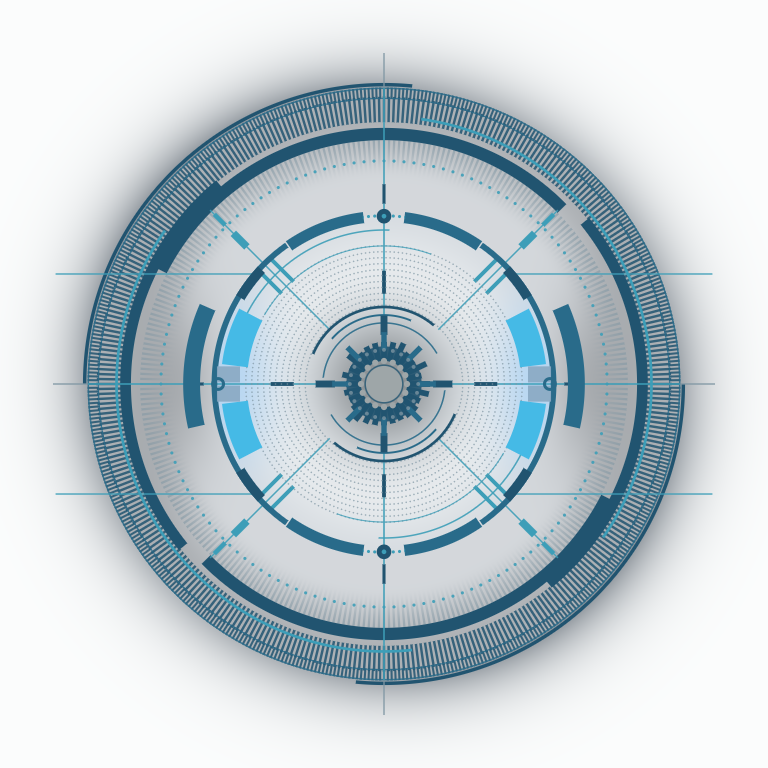
Write a WebGL 2 fragment shader that draws this background.

```glsl
#version 300 es
precision highp float;
// A technical dial: a soft shadowed disc carrying ticked rims, arcs and sights.
// Each part is a distance in polar or folded coordinates, painted in layers.
// Units: the canvas centre is 0 and its nearest edge is 1.
uniform vec2 u_resolution;
out vec4 outColor;

const float TAU = 6.2831853;
const vec3 DEEP = vec3(.13, .33, .44);
const vec3 TEAL = vec3(.16, .42, .54);
const vec3 AQUA = vec3(.24, .62, .72);
const vec3 CYAN = vec3(.27, .73, .90);
const vec3 STEEL = vec3(.50, .59, .64);
const vec3 SILVER = vec3(.62, .65, .66);

float hash(float n) {
    n = fract(n * .1031);
    n *= n + 33.33;
    return fract(n * (n + n));
}

float bell(float x, float width) { return exp(-x * x / (width * width)); }

void paint(inout vec3 c, vec3 ink, float dist, float px, float alpha) {
    c = mix(c, ink, alpha * clamp(.5 - dist / px, 0., 1.));
}

void paint(inout vec3 c, vec3 ink, float dist, float px) {
    paint(c, ink, dist, px, 1.);
}

float box(vec2 p, vec2 size) {
    vec2 d = abs(p) - size;
    return max(d.x, d.y);
}

// Bar along x, between two distances from the centre
float bar(vec2 p, float from, float to, float thick) {
    return box(p - vec2(from + to, 0.) * .5, vec2((to - from) * .5, thick));
}

float ring(vec2 p, float radius, float thick) {
    return abs(length(p) - radius) - thick;
}

// Ring segment between two angles in degrees, counterclockwise
float arc(vec2 p, float inner, float outer, float from, float to) {
    float mid = radians(from + to) * .5, s = sin(mid), k = cos(mid);
    float turn = abs(atan(p.y * k - p.x * s, p.x * k + p.y * s));
    float side = (turn - radians(to - from) * .5) * length(p);
    return max(ring(p, (inner + outer) * .5, (outer - inner) * .5), side);
}

// Arc together with its half-turn copy
float twinArc(vec2 p, float inner, float outer, float from, float to) {
    return min(arc(p, inner, outer, from, to), arc(-p, inner, outer, from, to));
}

// Fold the plane onto the nearest of n spokes: x along, y across
vec2 spoke(vec2 p, float n) {
    float a = atan(p.y, p.x), gap = TAU / n;
    a -= gap * floor(a / gap + .5);
    return length(p) * vec2(cos(a), sin(a));
}

float dots(vec2 p, float n, float radius, float size) {
    return length(spoke(p, n) - vec2(radius, 0.)) - size;
}

// Shadow, disc and inner glows
vec3 backdrop(vec2 p, float px) {
    float r = length(p), x = abs(p.x);
    float lean = .82 - .36 * p.x * p.y / max(r * r, .001);
    float fall = exp(-pow(max(r - .76, 0.) / .085, 1.2));
    vec3 c = mix(vec3(.985, .99, .99), vec3(.50, .53, .56), fall * lean);
    vec3 disc = vec3(.83, .845, .86) - .15 * smoothstep(.52, .70, r);
    disc -= .17 * bell(x - .54, .10) * bell(p.y, .25);
    paint(c, disc, r - .772, px);
    vec3 lens = mix(vec3(.83, .85, .87), vec3(.91, .925, .935), bell(r - .28, .12));
    lens = mix(lens, vec3(.68, .83, .96), .8 * bell(x - .40, .11) * bell(p.y, .22));
    paint(c, mix(lens, vec3(.52, .54, .55), bell(r, .15)), r - .44, px);
    return c;
}

void outerRim(inout vec3 c, vec2 p, float px) {
    float fade = .6 * smoothstep(.54, .65, length(p));
    paint(c, STEEL, bar(spoke(p, 300.), .54, .635, .003), px, fade);
    paint(c, DEEP, bar(spoke(p, 360.), .682, .748, .0032), px, .85);
    paint(c, DEEP, bar(spoke(p, 480.), .742, .772, .0027), px, .85);
    paint(c, TEAL, min(ring(p, .744, .0015), ring(p, .77, .002)), px, .85);
    paint(c, DEEP, twinArc(p, .775, .784, 84.6, 180.), px);
    paint(c, DEEP, twinArc(p, .635, .667, 44.6, 153.), px);
    paint(c, DEEP, twinArc(p, .659, .687, 129.5, 219.), px);
    paint(c, AQUA, min(arc(p, .693, .7, -35., 82.), arc(p, .693, .7, 145., 276.)), px);
    paint(c, AQUA, dots(p, 140., .581, .004), px, .9);
}

// Long sight lines with thick segments on the axes and diagonals
void sights(inout vec3 c, vec2 p, float px) {
    vec2 q = abs(p), axis = spoke(p, 4.);
    vec2 slant = vec2(q.x + q.y, abs(q.x - q.y)) * .7071;
    paint(c, STEEL, bar(axis, .77, .862, .002), px, .85);
    paint(c, AQUA, bar(axis, .1, .77, .0022), px, .9);
    paint(c, AQUA, box(q - vec2(.584, .2865), vec2(.271, .002)), px, .85);
    paint(c, AQUA, bar(slant, .2, .64, .002), px, .9);
    paint(c, AQUA, min(bar(slant, .505, .555, .01), bar(slant, .585, .625, .006)), px);
    paint(c, AQUA, bar(slant - vec2(0., .022), .355, .435, .005), px);
    paint(c, DEEP, min(bar(axis, .47, .52, .004), bar(axis, .235, .295, .005)), px);
}

// Middle ring, cyan windows, side brackets and nodes
void middleRing(inout vec3 c, vec2 p, float px) {
    vec2 q = abs(p), node = q - vec2(0., .437);
    for (float i = 0.; i < 11.; i++)
        paint(c, STEEL, dots(p, 130. + 8. * i, .205 + .0155 * i, .002), px, .7);
    paint(c, AQUA, twinArc(p, .399, .403, 88., 160.), px, .9);
    paint(c, AQUA, twinArc(p, .358, .361, 70., 150.), px, .8);
    paint(c, TEAL, arc(q, .434, .449, -1., 55.), px);
    paint(c, DEEP, arc(q, .424, .449, 31., 43.), px);
    paint(c, TEAL, arc(q, .422, .451, 55.5, 83.), px);
    paint(c, CYAN, arc(q, .357, .425, 7., 27.5), px);
    paint(c, TEAL, arc(vec2(q.x, p.y), .479, .523, -12.8, 23.5), px);
    paint(c, vec3(.54, .66, .76), box(q - vec2(.405, .025), vec2(.03, .021)), px, .9);
    paint(c, TEAL, ring(q - vec2(.432, 0.), .014, .004), px);
    paint(c, AQUA, max(dots(p, 170., .438, .004), q.x - .055), px);
    paint(c, DEEP, length(node) - .019, px);
    paint(c, AQUA, length(node) - .006, px);
}

// Central arcs and the toothed hub
void hub(inout vec3 c, vec2 p, float px) {
    paint(c, DEEP, twinArc(p, .197, .204, 49.6, 157.), px);
    paint(c, TEAL, twinArc(p, .177, .182, 67., 139.), px);
    paint(c, TEAL, twinArc(p, .157, .161, 30., 174.), px, .9);
    paint(c, DEEP, bar(spoke(p, 4.), .128, .178, .009), px);
    float teeth = 28., cell = mod(floor(atan(p.y, p.x) / TAU * teeth + .5), teeth);
    paint(c, DEEP, bar(spoke(p, teeth), .06, .094 + .03 * hash(cell + 7.), .0075), px);
    paint(c, DEEP, ring(p, .08, .018), px, .9);
    paint(c, TEAL, bar(spoke(p, 8.), .09, .135, .007), px);
    paint(c, STEEL, dots(p, 24., .089, .005), px, .75);
    paint(c, SILVER, min(length(p) - .05, dots(p, 16., .06, .008)), px);
    paint(c, DEEP, ring(p, .049, .002), px, .8);
}

void main() {
    float scale = min(u_resolution.x, u_resolution.y), px = 2. / scale;
    vec2 p = (2. * gl_FragCoord.xy - u_resolution) / scale;
    vec3 c = backdrop(p, px);
    outerRim(c, p, px);
    sights(c, p, px);
    middleRing(c, p, px);
    hub(c, p, px);
    outColor = vec4(c, 1.);
}
```
